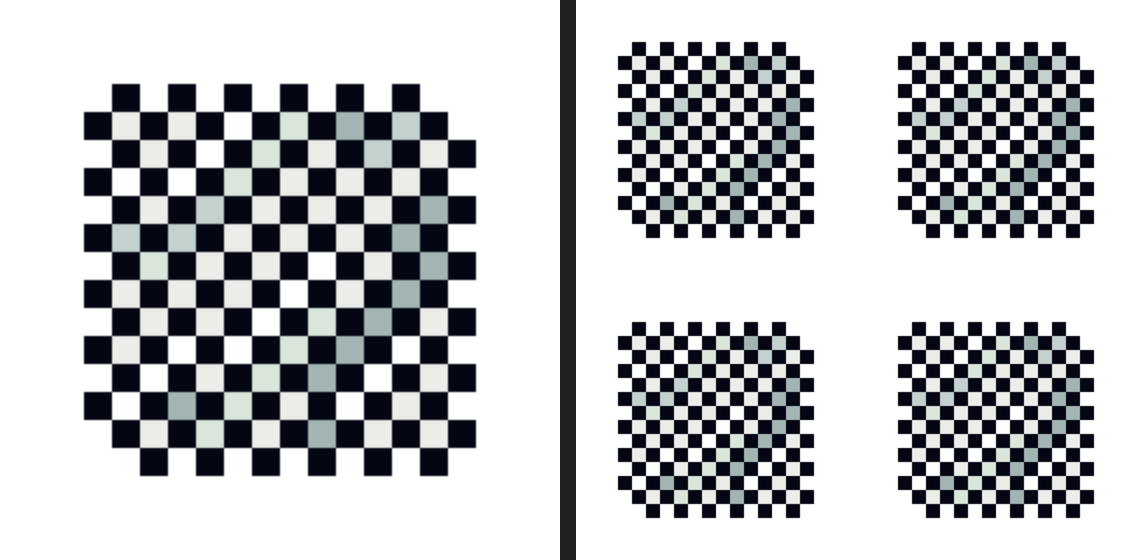
Left, the tile; right, the same tile 2 across and 2 down.
Give the GLSL for this pattern, as a Shadertoy shader.

```glsl
const float CELLS = 20.0;        // cells across the canvas
const float MARGIN = 3.0;        // empty cells on every side
const float BLOCK = 14.0;        // checkered cells across
const float EDGE_SOFTNESS = 0.05; // half width of a cell edge, in cells

const vec3 PAPER = vec3(1.0);
const vec3 INK   = vec3(0.014, 0.022, 0.075);
const vec3 PEARL = vec3(0.92, 0.93, 0.91);
const vec3 SAGE  = vec3(0.86, 0.90, 0.86);
const vec3 MIST  = vec3(0.77, 0.82, 0.81);
const vec3 TEAL  = vec3(0.64, 0.71, 0.70);

// Per rising diagonal: streak centre, streak half length, shade centre
const float NONE = 99.0;
const vec3 STREAKS[12] = vec3[12](
    vec3(NONE, 0.0, NONE), vec3(1.0, 0.0, NONE),
    vec3(-1.0, 1.0, 2.0),  vec3(-0.5, 2.5, 0.5),
    vec3(-4.0, 0.0, NONE), vec3(4.0, 1.0, -4.5),
    vec3(0.5, 1.5, 4.0),   vec3(2.0, 2.0, -3.5),
    vec3(-1.0, 2.0, NONE), vec3(0.0, 1.0, 2.0),
    vec3(NONE, 0.0, NONE), vec3(NONE, 0.0, NONE));
const float SHADE_HALF = 0.5;

bool insideSquare(vec2 cell, float low, float high) {
    return all(greaterThanEqual(cell, vec2(low))) && all(lessThanEqual(cell, vec2(high)));
}

// Tone of a light cell, running in streaks along the diagonals
vec3 lightTone(vec2 cell) {
    float diagonal = 0.5 * (cell.x + cell.y);
    float along = 0.5 * (cell.y - cell.x);
    int index = int(diagonal + 0.5);
    vec3 streak = STREAKS[index - 1];

    if (abs(along - streak.z) < SHADE_HALF + 0.25) return index < 7 ? MIST : TEAL;
    if (abs(along - streak.x) > streak.y + 0.25) return PEARL;

    // Streak tones cycle every four diagonals
    int phase = index % 4;
    return phase == 0 ? SAGE : phase == 1 ? TEAL : PAPER;
}

// Cell column and row are counted from the upper left of the block
vec3 cellColour(vec2 cell) {
    float last = BLOCK - 1.0;
    if (!insideSquare(cell, 0.0, last)) return PAPER;
    bool isInk = mod(cell.x + cell.y, 2.0) > 0.5;
    bool isClippedCorner = abs(cell.x - cell.y) > last - 0.5;
    if (isInk) return isClippedCorner ? PAPER : INK;
    return insideSquare(cell, 1.0, last - 1.0) ? lightTone(cell) : PAPER;
}

void mainImage(out vec4 fragColor, in vec2 fragCoord) {
    vec2 uv = fract(fragCoord / iResolution.xy);
    vec2 grid = vec2(uv.x, 1.0 - uv.y) * CELLS - MARGIN;
    vec2 home = floor(grid);
    vec2 soft = max(vec2(EDGE_SOFTNESS), 0.75 * CELLS / iResolution.xy);

    // Neighbouring cells blend with weights that sum to one
    vec3 colour = vec3(0.0);
    for (int y = -1; y <= 1; y++) {
        for (int x = -1; x <= 1; x++) {
            vec2 cell = home + vec2(x, y);
            vec2 inset = 0.5 - abs(grid - cell - 0.5);
            vec2 cover = smoothstep(-soft, soft, inset);
            colour += cover.x * cover.y * cellColour(cell);
        }
    }
    fragColor = vec4(colour, 1.0);
}
```
